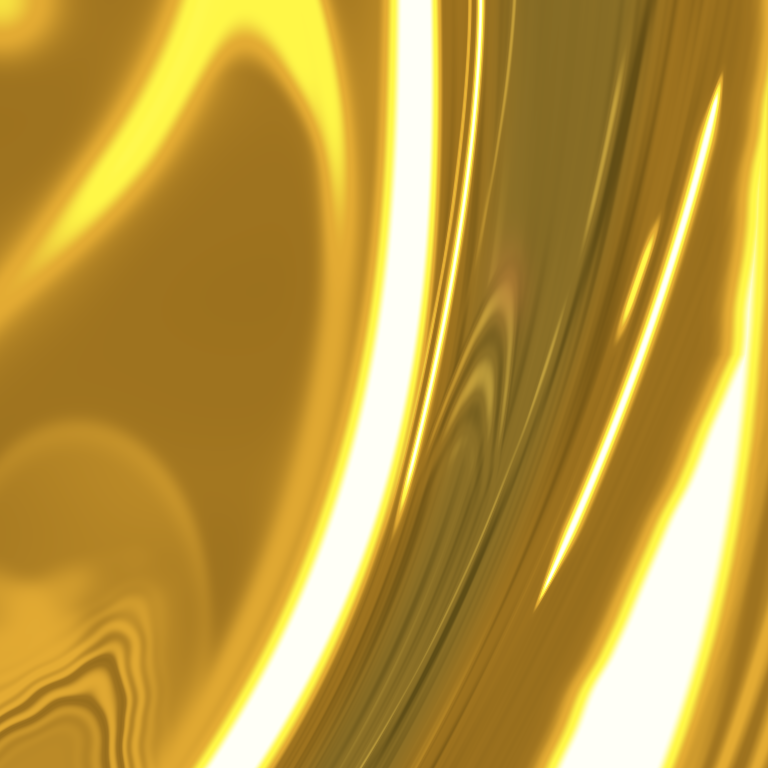
This texture is drawn by a Shadertoy shader. Its source:

```glsl
vec2 gradientAt(vec2 cell) {
    float angle = 6.2832 * fract(sin(dot(cell, vec2(127.1, 311.7))) * 43758.5);
    return vec2(cos(angle), sin(angle));
}

float gradientNoise(vec2 p) {
    vec2 i = floor(p), f = fract(p), w = f * f * f * (f * (f * 6.0 - 15.0) + 10.0);
    vec2 e = vec2(0, 1);
    float low = mix(dot(gradientAt(i), f), dot(gradientAt(i + e.yx), f - e.yx), w.x);
    float high = mix(dot(gradientAt(i + e), f - e), dot(gradientAt(i + 1.0), f - 1.0), w.x);
    return mix(low, high, w.y);
}

float streak(float d, float width) {
    return exp(-d * d / (width * width));
}

float span(float a, float b, float soft, float t) {
    return smoothstep(a - soft, a + soft, t) * (1.0 - smoothstep(b - soft, b + soft, t));
}

vec3 goldRamp(float v) {
    vec3 c = mix(vec3(0.42, 0.31, 0.07), vec3(0.62, 0.45, 0.12), smoothstep(0.0, 0.25, v));
    c = mix(c, vec3(0.89, 0.67, 0.2), smoothstep(0.25, 0.5, v));
    c = mix(c, vec3(1.0, 0.97, 0.28), smoothstep(0.5, 0.73, v));
    return mix(c, vec3(1.0, 1.0, 0.97), smoothstep(0.75, 1.0, v));
}

// Broad reflections left of the main highlight
float leftSheet(float x, float t) {
    float v = 0.25 + 0.08 * gradientNoise(vec2(x * 3.0, t * 4.0));
    v += 0.4 * streak(length(vec2(x, t)), 0.07);

    // Dome and its pale lower glow
    float dome = length(vec2((x - 0.1) / 0.175, (t - 0.81) / 0.26));
    v += 0.07 * (1.0 - smoothstep(0.85, 1.08, dome)) + 0.06 * streak(dome - 0.97, 0.08);
    v += 0.15 * smoothstep(0.7, 0.87, t + 0.1 * gradientNoise(vec2(x * 12.0, t * 15.0)))
        * (1.0 - smoothstep(0.12, 0.27, x));

    // Arch: two limbs joined by a bright crown
    float leftLimb = 0.265 - 0.3 * t - 0.95 * t * t;
    float rightLimb = 0.443 - 0.45 * (t - 0.3) * (t - 0.3);
    float dLeft = (x - leftLimb) / length(vec2(1.0, 0.3 + 1.9 * t));
    float dRight = x - rightLimb;
    float crown = 1.0 - smoothstep(-0.04, 0.06, t - 0.04 - 13.0 * (x - 0.31) * (x - 0.31));
    crown *= span(leftLimb, rightLimb, 0.025, x) * (1.0 - smoothstep(0.08, 0.25, t));
    float fade = smoothstep(0.2, 0.42, t);
    v = mix(v, 0.42, 0.7 * streak(dLeft, 0.075));
    v = mix(v, 0.4, 0.6 * streak(dRight, 0.04));
    v = mix(v, 0.72, crown);
    v = mix(v, mix(0.78, 0.5, fade), streak(dLeft, mix(0.037, 0.025, fade)));
    v = mix(v, mix(0.75, 0.47, smoothstep(0.12, 0.42, t)), streak(dRight, 0.021));

    // Contoured fold in the lower corner
    float roof = (0.935 - 0.63 * x - t) / 1.18;
    float fold = log(exp(45.0 * (x - 0.157)) + exp(45.0 * roof)) / 45.0;
    fold += 0.012 * gradientNoise(vec2(x, t) * 17.0);
    v = mix(v, 0.36, 1.0 - smoothstep(-0.025, 0.0, fold));
    v += 0.08 * sin(fold * 330.0) * streak(fold, 0.035);
    v -= 0.22 * streak(fold, 0.005) + 0.13 * streak(fold + 0.021, 0.004);
    return v;
}

// Drawn-out folds; s runs across the strands
float strandSheet(float x, float t, float s) {
    float calm = span(0.27, 0.62, 0.06, s) * (1.0 - smoothstep(0.25, 0.5, t));
    float amount = (1.0 - 0.85 * calm) * (1.0 - 0.8 * smoothstep(0.85, 1.05, s));
    float v = 0.2;
    for (int i = 0; i < 3; i++) {
        float scale = exp2(float(i));
        v += amount * 0.19 / sqrt(scale) * gradientNoise(vec2(s * 11.0 * scale + 3.7, t * 1.6 + 5.0 * scale));
    }

    // Nested arches
    float dx = x - 0.664 + 0.26 * (t - 0.35);
    float arch = t - 0.335 - 95.0 * dx * dx;
    float inside = span(0.0, 0.25, 0.025, arch) * (1.0 - smoothstep(0.5, 0.68, t));
    v = mix(v, 0.28 - 0.18 * cos(arch * 62.0), 0.8 * inside);

    // Fine strands
    v += 0.25 * streak(s - 0.65 + 0.12 * t, 0.014) * span(0.08, 0.32, 0.07, t);
    v += 0.18 * streak(s - 0.67 + 0.19 * t, 0.01) * smoothstep(0.3, 0.5, t);
    v -= 0.15 * streak(s - 0.71 + 0.18 * t, 0.018);
    float thread = x - 0.626 + 0.21 * pow(t, 1.7);
    float reach = 1.0 - smoothstep(0.6, 0.72, t);
    v = mix(v, 0.97, reach * streak(thread, 0.0048));
    v = mix(v, 0.65, 0.8 * reach * streak(thread + 0.014, 0.0025));
    v = mix(v, 0.52, 0.7 * streak(thread - 0.044 + 0.05 * t, 0.003) * (1.0 - smoothstep(0.1, 0.5, t)));
    return v;
}

void mainImage(out vec4 fragColor, in vec2 fragCoord) {
    vec2 uv = fragCoord / iResolution.xy;
    float x = uv.x, t = 1.0 - uv.y;

    float strandStart = 0.575 - 0.217 * pow(t, 2.8);
    float blade = 0.96 - 0.189 * t - 0.18 * t * t;
    float s = (x - strandStart) / (blade - strandStart);
    float strandMask = smoothstep(-0.008, 0.008, x - strandStart);
    float v = mix(leftSheet(x, t), strandSheet(x, t, s), strandMask);

    // Main curved highlight
    float d = x - 0.545 + 0.24 * pow(t, 2.75);
    float across = d < 0.0 ? -d / (0.052 + 0.02 * t) : d / (0.034 + 0.025 * t);
    v = mix(v, 0.45, 0.6 * streak(min(d, 0.0), 0.085) * (1.0 - strandMask));
    v = mix(v, 1.08, 1.0 - smoothstep(0.22, 1.05, across));

    // Sharp blades on the right
    float taper = span(0.13, 0.74, 0.06, t);
    float bladeWidth = 0.0025 + 0.006 * taper;
    v = mix(v, 0.55, 0.6 * streak(x - blade, bladeWidth * 1.9) * taper);
    v = mix(v, 1.0, streak(x - blade, bladeWidth) * span(0.11, 0.78, 0.03, t));
    float sliver = x - 0.866 + 0.338 * (t - 0.26);
    v = mix(v, 0.78, streak(sliver, 0.006) * span(0.3, 0.43, 0.04, t));

    // Widening flare and the streaks behind it
    float flareLeft = min(1.0 - 0.12 * t, 1.15 - 0.445 * t);
    flareLeft += 0.008 * gradientNoise(vec2(t * 13.0, 2.5));
    float flareRight = 1.01 - 0.125 * t * t * t;
    float behind = x - flareRight;
    float grain = gradientNoise(vec2(behind * 45.0, t * 2.0));
    v = mix(v, 0.36 + 0.3 * grain, smoothstep(0.0, 0.02, behind));
    float depth = min(x - flareLeft, -behind);
    v = mix(v, 0.5, 0.6 * smoothstep(-0.04, 0.0, depth));
    v = mix(v, 1.05, smoothstep(-0.014, 0.042, depth));

    // Olive and copper tints
    vec3 color = goldRamp(v);
    float olive = strandMask * span(0.2, 0.7, 0.12, s) * (1.0 - smoothstep(0.5, 0.8, v));
    color = mix(color, color * vec3(0.88, 0.97, 1.25), olive);
    float copper = streak(length(vec2((x - 0.663) * 2.2, t - 0.37)), 0.055);
    color = mix(color, vec3(0.73, 0.49, 0.22), 0.55 * copper);
    fragColor = vec4(color, 1.0);
}
```
